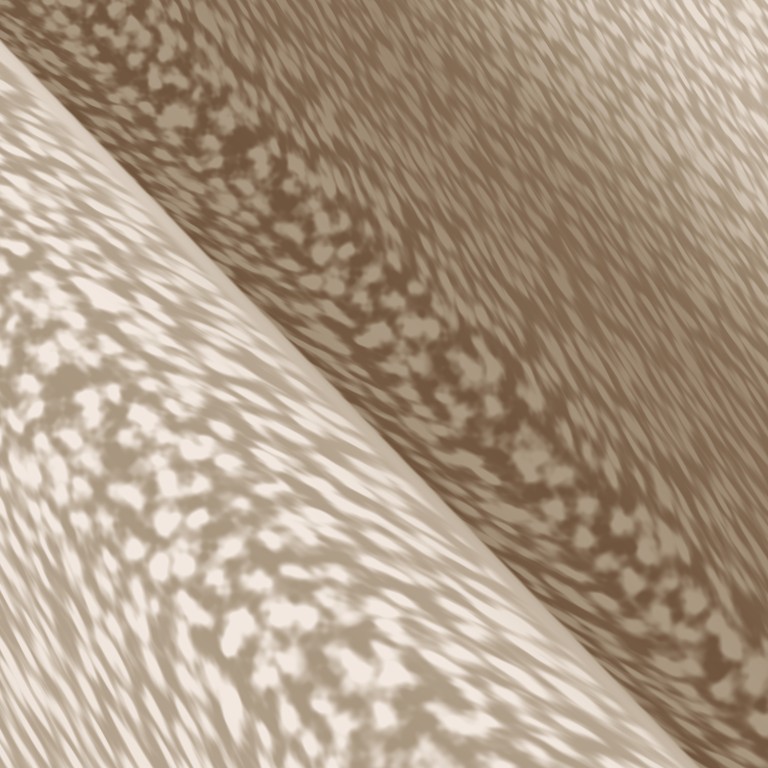
Write a Shadertoy shader that draws this texture.

```glsl
// Draws a folded tufted cloth: a lit flap in front of a shaded, curving back layer.

const vec2  FOLD_START = vec2(0.0, 0.948);      // where the fold meets the left side
const vec2  FOLD_ALONG = vec2(0.693, -0.721);   // direction of the fold
const vec2  FOLD_NORMAL = vec2(0.721, 0.693);   // points towards the back layer
const float FOLD_BLUR = 0.0025;
const float RIM_WIDTH = 0.017;
const float GROWTH = 0.5;                       // tuft growth along the fold
const float SHORTEN = 1.1;                      // how much slanted tufts are shortened
const float FLATTEN = 0.25;                     // contrast lost on slanted tufts
const float TUFT_FALLOFF = 7.5;
const float JITTER = 0.5;

// Per layer: tuft size, line of round tufts, shear strength, bend width
const vec4 FRONT_PILE = vec4(0.036, -0.265,  2.4, 0.13);
const vec4 BACK_PILE  = vec4(0.030,  0.120, -2.8, 0.075);

const vec3 DARK  = vec3(0.42, 0.31, 0.22);
const vec3 MID   = vec3(0.66, 0.59, 0.50);
const vec3 LIGHT = vec3(0.95, 0.91, 0.875);

vec2 hash22(vec2 p) {
    vec3 q = fract(vec3(p.xyx) * vec3(0.1031, 0.1030, 0.0973));
    q += dot(q, q.yzx + 33.33);
    return fract((q.xx + q.yz) * q.zy);
}

float valueNoise(vec2 p) {
    vec2 i = floor(p), f = fract(p);
    f = f * f * (3.0 - 2.0 * f);
    float low  = mix(hash22(i).x, hash22(i + vec2(1, 0)).x, f.x);
    float high = mix(hash22(i + vec2(0, 1)).x, hash22(i + vec2(1, 1)).x, f.x);
    return mix(low, high, f.y);
}

// Soft round bumps in brick order; the gaps between them are darkest at corners
float tufts(vec2 p) {
    vec2 cell = floor(p), f = fract(p);
    float sum = 0.0;
    for (int y = -1; y <= 1; y++)
    for (int x = -1; x <= 1; x++) {
        vec2 o = vec2(x, y);
        vec2 id = cell + o;
        vec2 centre = o + 0.5 + JITTER * (hash22(id) - 0.5);
        centre.x += 0.5 * mod(id.y, 2.0) - 0.25;
        vec2 away = centre - f;
        float strength = 0.8 + 0.4 * hash22(id + 19.0).y;
        sum += strength * exp(-TUFT_FALLOFF * dot(away, away));
    }
    return sum;
}

// Pile height, 0 in the gaps to 1 on the tufts; the shear follows the bend
float pile(float along, float across, vec4 k) {
    float offset = across - k.y;
    float bend = tanh(offset / k.w);
    float slant = bend * bend;
    float slide = k.z * k.w * (log(cosh(offset / k.w)) - 0.5 * slant);
    float rows = offset + SHORTEN * (offset - k.w * bend);
    float growth = 1.0 + GROWTH * along;
    vec2 p = vec2(log(growth) / GROWTH - slide, rows / growth) / k.x + 80.0;

    // Ragged outlines: bent cells, broken up by two sizes of fuzz
    vec2 wobble = vec2(valueNoise(p * 1.9), valueNoise(p * 1.9 + 37.0)) - 0.5;
    float fuzz = valueNoise(p * 2.7 + 11.0) - 0.5;
    float fibre = valueNoise(p * 5.3 + 71.0) - 0.5;
    float height = tufts(p + 0.35 * wobble);
    height += 0.46 * fuzz + 0.34 * fibre * (1.0 - 0.5 * slant);
    return mix(smoothstep(0.0, 0.85, height), 0.62, FLATTEN * slant);
}

float backTone(float along, float across) {
    float hollow = smoothstep(0.12, 0.34, across);
    float lit = smoothstep(0.36, 0.68, across);
    float seam = mix(mix(0.44, 0.48, hollow), 0.70, lit);
    float tuft = mix(mix(0.67, 0.625, hollow), 0.93, lit);
    float contact = 0.04 * exp(-max(across, 0.0) / 0.02);
    return mix(seam, tuft, pile(along, across, BACK_PILE)) - contact;
}

float frontTone(float along, float across) {
    float turn = smoothstep(-0.09, 0.0, across);
    float seam = mix(0.66, 0.70, turn);
    float tuft = mix(0.965, 0.92, turn);
    float tone = mix(seam, tuft, pile(along, across, FRONT_PILE));
    float rim = mix(0.87, 0.77, smoothstep(0.0, 0.75, along));
    rim -= 0.03 * smoothstep(-0.008, 0.0, across);
    return mix(tone, rim, smoothstep(-1.35 * RIM_WIDTH, -0.65 * RIM_WIDTH, across));
}

vec3 clothColor(float tone) {
    vec3 shade = mix(DARK, MID, clamp((tone - DARK.r) / (MID.r - DARK.r), 0.0, 1.0));
    return mix(shade, LIGHT, clamp((tone - MID.r) / (LIGHT.r - MID.r), 0.0, 1.0));
}

void mainImage(out vec4 fragColor, in vec2 fragCoord) {
    vec2 fromFold = fragCoord / iResolution.xy - FOLD_START;
    float along = dot(fromFold, FOLD_ALONG);
    float across = dot(fromFold, FOLD_NORMAL);

    // Lay the flap over the back layer
    float back = smoothstep(-FOLD_BLUR, FOLD_BLUR, across);
    float tone = mix(frontTone(along, across), backTone(along, across), back);
    fragColor = vec4(clothColor(tone), 1.0);
}
```
